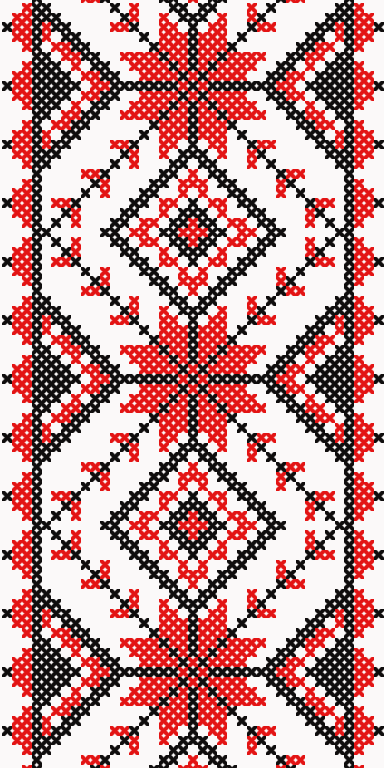
Reproduce this pattern procedurally as a Shadertoy shader.

```glsl
const int BLANK = 0, RED = 1, BLACK = 2;

// Eight-petal star with arms, and diagonal twigs carrying forked leaves
int starAndTwigs(ivec2 c) {
    int low = min(c.x, c.y), high = max(c.x, c.y), gap = high - low;
    if (gap == 0) return BLACK;
    if (low == 0 && high <= 7) return high == 1 ? RED : BLACK;
    if (low >= 1 && low <= 3 && gap <= 4) return RED;
    bool leaf = low >= 6 && low <= 12 && low % 3 == 0 && gap <= 2;
    return leaf ? RED : BLANK;
}

// Framed diamond with a zigzag ring and a small core
int centreDiamond(ivec2 d) {
    int ring = d.x + d.y;
    if (ring == 8 || ring == 9) return BLACK;
    if (ring == 5 || (ring == 6 && abs(d.x - d.y) != 2)) return RED;
    if (ring == 2 || ring == 3) return BLACK;
    return ring < 2 ? RED : BLANK;
}

// Half diamond resting against the border line
int sideDiamond(ivec2 d) {
    int ring = d.x + d.y;
    if (ring == 8 || ring == 9 || ring <= 4) return BLACK;
    return ring == 6 || (ring == 7 && d.y % 3 < 2) ? RED : BLANK;
}

// Border line with a row of teeth on its outer side
int border(int x, int row) {
    int fromTip = abs((row + 3) % 6 - 3);
    if (x == 16) return BLACK;
    if (x == 19 && fromTip == 0) return BLACK;
    return x <= 19 && fromTip <= 19 - x ? RED : BLANK;
}

int threadAt(vec2 cell) {
    // Fold into one quarter of the repeat, 30 stitches tall
    ivec2 c = ivec2(abs(vec2(cell.x, mod(cell.y + 15.0, 30.0) - 15.0)));
    if (c.x >= 16) return border(c.x, c.y);
    int thread = starAndTwigs(c);
    if (thread == BLANK) thread = centreDiamond(ivec2(c.x, 15 - c.y));
    if (thread == BLANK) thread = sideDiamond(ivec2(16 - c.x, c.y));
    return thread;
}

// Distance to a cross with rounded ends
float crossStitch(vec2 p) {
    p = abs(p);
    float along = clamp((p.x + p.y) * 0.5, 0.0, 0.4);
    return length(p - along) - 0.205;
}

void mainImage(out vec4 fragColor, in vec2 fragCoord) {
    vec2 grid = (fragCoord / iResolution.y - vec2(0.2513, 0.5065)) * 78.6;
    vec2 cell = floor(grid + 0.5);
    int thread = threadAt(cell);

    // Soft thread edge, never thinner than a pixel
    float soft = max(0.09, 0.6 * 78.6 / iResolution.y);
    float cover = 1.0 - smoothstep(-soft, soft, crossStitch(grid - cell));

    vec3 cloth = vec3(0.985, 0.975, 0.975);
    vec3 dye = thread == RED ? vec3(0.89, 0.08, 0.08) : vec3(0.06, 0.05, 0.05);
    fragColor = vec4(mix(cloth, dye, thread == BLANK ? 0.0 : cover), 1.0);
}
```
